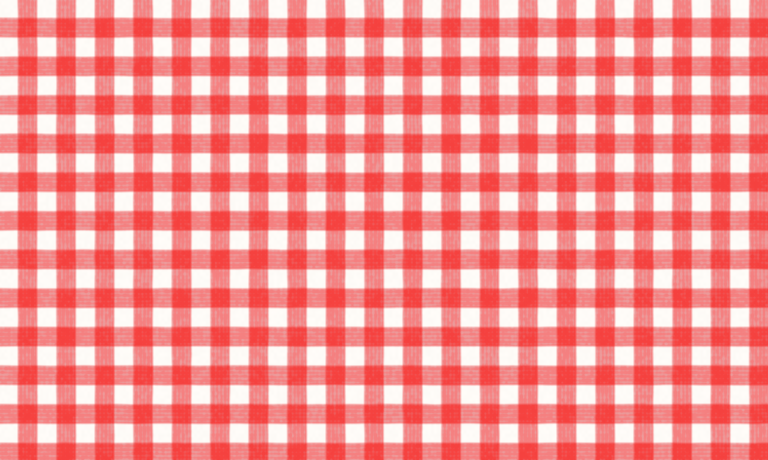
Give the GLSL for this pattern, as a WebGL 2 fragment shader.

```glsl
#version 300 es
precision highp float;
// Red and white gingham cloth with soft band edges and a fine thread weave.

uniform vec2 u_resolution;
out vec4 outColor;

const vec2 REPEATS = vec2(19.95, 11.91);  // checks across and down
const float BAND_CENTRE = 0.718;          // position of the band in a repeat
const float BAND_HALF_WIDTH = 0.25;
const float EDGE_SOFTNESS = 0.04;
const float THREADS = 10.0;               // threads per repeat

const vec3 WHITE = vec3(0.995, 0.985, 0.97);
const vec3 PINK = vec3(0.962, 0.505, 0.505);
const vec3 PALE_PINK = vec3(0.92, 0.60, 0.60);
const vec3 RED = vec3(0.965, 0.26, 0.25);
const vec3 DULL_RED = vec3(0.93, 0.35, 0.35);

float hash(vec2 p) {
  vec3 q = fract(vec3(p.xyx) * 0.1031);
  q += dot(q, q.yzx + 33.33);
  return fract((q.x + q.y) * q.z);
}

float noise(vec2 p) {
  vec2 i = floor(p);
  vec2 f = fract(p);
  f = f * f * (3.0 - 2.0 * f);
  float low = mix(hash(i), hash(i + vec2(1.0, 0.0)), f.x);
  float high = mix(hash(i + vec2(0.0, 1.0)), hash(i + 1.0), f.x);
  return mix(low, high, f.y);
}

// Coverage of a repeating stripe along one axis.
float band(float t, float pixel) {
  float d = abs(fract(t - BAND_CENTRE + 0.5) - 0.5) - BAND_HALF_WIDTH;
  float soft = max(EDGE_SOFTNESS, pixel);
  return 1.0 - smoothstep(-soft, soft, d);
}

// Thread ridges, fading out when too fine for the pixel grid.
float ridges(float t, float pixel) {
  float visible = 1.0 - smoothstep(0.3, 0.6, pixel * THREADS);
  return 0.5 + 0.5 * visible * cos(6.28318 * t * THREADS);
}

void main() {
  vec2 uv = gl_FragCoord.xy / u_resolution;
  vec2 cloth = vec2(uv.x, 1.0 - uv.y) * REPEATS;
  vec2 pixel = REPEATS / u_resolution;

  // Slight irregularity of the woven bands
  vec2 wobble = vec2(noise(cloth * 2.3), noise(cloth * 2.3 + 41.0)) - 0.5;
  vec2 woven = cloth + 0.016 * wobble;
  float warp = band(woven.x, pixel.x);
  float weft = band(woven.y, pixel.y);

  // Thread tone follows the direction of the coloured yarn
  float warpThread = ridges(woven.x, pixel.x);
  float weftThread = ridges(woven.y, pixel.y);
  float thread = mix(weftThread, warpThread, 0.5 + 0.3 * (warp - weft));
  float grain = noise(cloth * vec2(13.0, 11.0) + 7.0);
  float patchTone = noise(cloth * 1.4 + 19.0);
  float wear = 0.4 * thread + 0.4 * grain + 0.2 * patchTone;

  // Dye: none, one band, or both bands crossing
  vec3 single = mix(PINK, PALE_PINK, smoothstep(0.35, 0.85, wear));
  vec3 crossed = mix(RED, DULL_RED, smoothstep(0.42, 0.95, wear));
  vec3 undyedRow = mix(WHITE, single, warp);
  vec3 dyedRow = mix(single, crossed, warp);
  vec3 color = mix(undyedRow, dyedRow, weft);
  color += 0.012 * (grain - 0.5);

  outColor = vec4(clamp(color, 0.0, 1.0), 1.0);
}
```
